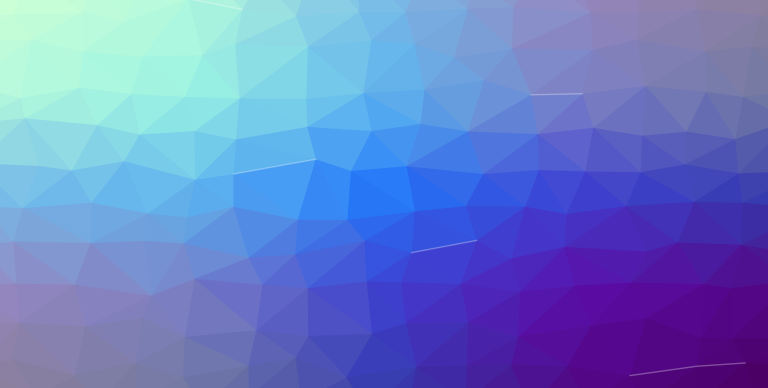
Reproduce this background procedurally as a Shadertoy shader.

```glsl
const vec2 CELL = vec2(0.1425, 0.1025);   // mesh spacing, canvas heights
const vec2 MESH_ORIGIN = vec2(0.07, 0.052);
const float JITTER = 0.56;                // full range of vertex offset, in cells
const float SEAM_CHANCE = 0.04;
const float SEAM_WIDTH = 0.0022;
const float SEAM_STRENGTH = 0.3;

// Ramp running diagonally from the upper left to the lower right
const vec3 PALE_LIME = vec3(0.80, 1.00, 0.84);
const vec3 MINT      = vec3(0.60, 0.95, 0.89);
const vec3 AZURE     = vec3(0.13, 0.46, 0.98);
const vec3 VIOLET    = vec3(0.36, 0.05, 0.66);
const vec3 PLUM      = vec3(0.29, 0.00, 0.39);

float hash(vec2 p) {
    return fract(sin(dot(p, vec2(127.1, 311.7))) * 43758.5453);
}

vec3 ramp(float t) {
    float s = clamp(t, 0.0, 1.0) * 4.0;
    vec3 color = mix(PALE_LIME, MINT, clamp(s, 0.0, 1.0));
    color = mix(color, AZURE, clamp(s - 1.0, 0.0, 1.0));
    color = mix(color, VIOLET, clamp(s - 2.0, 0.0, 1.0));
    return mix(color, PLUM, clamp(s - 3.0, 0.0, 1.0));
}

// The same ramp across and down, averaged
vec3 gradient(vec2 p) {
    float aspect = iResolution.x / iResolution.y;
    return 0.5 * (ramp(p.x / aspect) + ramp(1.0 - p.y));
}

vec2 meshVertex(vec2 id) {
    vec2 offset = vec2(hash(id), hash(id + 41.3)) - 0.5;
    return MESH_ORIGIN + CELL * (id + JITTER * offset);
}

// Signed distance to an edge, positive on its left
float edgeDistance(vec2 p, vec2 a, vec2 b) {
    vec2 e = b - a, v = p - a;
    return (e.x * v.y - e.y * v.x) / length(e);
}

float segmentDistance(vec2 p, vec2 a, vec2 b) {
    vec2 e = b - a, v = p - a;
    return length(v - e * clamp(dot(v, e) / dot(e, e), 0.0, 1.0));
}

// Flat facet colour weighted by its antialiased coverage
vec4 facet(vec2 p, vec2 a, vec2 b, vec2 c, float pixel) {
    float inside = min(edgeDistance(p, a, b),
                       min(edgeDistance(p, b, c), edgeDistance(p, c, a)));
    float coverage = clamp(inside / pixel + 0.5, 0.0, 1.0);
    return vec4(gradient((a + b + c) / 3.0), 1.0) * coverage;
}

void mainImage(out vec4 fragColor, in vec2 fragCoord) {
    vec2 p = fragCoord / iResolution.y;
    float pixel = 1.0 / iResolution.y;
    vec2 home = floor((p - MESH_ORIGIN) / CELL);
    vec4 sum = vec4(0.0);
    float seam = 0.0;

    for (int j = -1; j <= 1; j++)
    for (int i = -1; i <= 1; i++) {
        vec2 id = home + vec2(i, j);
        vec2 a = meshVertex(id);
        vec2 b = meshVertex(id + vec2(1, 0));
        vec2 c = meshVertex(id + vec2(1, 1));
        vec2 d = meshVertex(id + vec2(0, 1));

        // Split each quad along its shorter diagonal
        if (distance(a, c) < distance(b, d)) {
            sum += facet(p, a, b, c, pixel) + facet(p, a, c, d, pixel);
        } else {
            sum += facet(p, a, b, d, pixel) + facet(p, b, c, d, pixel);
        }

        // Occasional thin light seam along a lower edge
        if (hash(id + 17.7) < SEAM_CHANCE) {
            float away = segmentDistance(p, a, b);
            seam = max(seam, 1.0 - smoothstep(0.0, SEAM_WIDTH + 0.5 * pixel, away));
        }
    }

    vec3 color = sum.rgb / max(sum.a, 0.0001);
    fragColor = vec4(mix(color, vec3(1.0), SEAM_STRENGTH * seam), 1.0);
}
```
